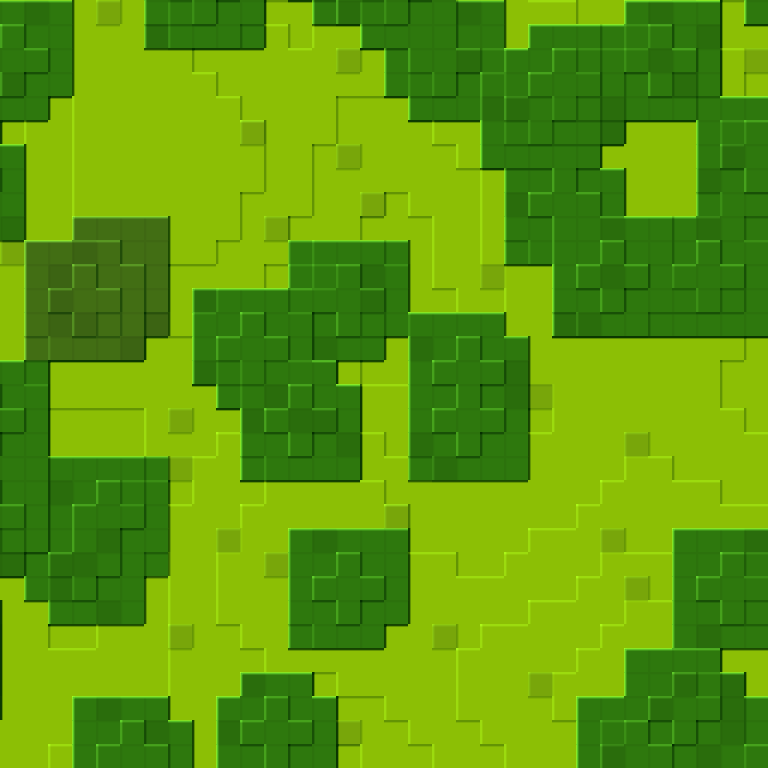
Give the GLSL for this pattern, as a WebGL 1 fragment shader.

```glsl
precision highp float;
// A blocky forest seen from above: square tree crowns with raised crosses on
// stepped lime ground. Each grid cell gets a colour and a height; steps in
// height are embossed along the left and top rim of the cells.
uniform vec2 u_resolution;

float hash(vec2 p) {
  return fract(sin(dot(p, vec2(127.1, 311.7))) * 43758.55);
}

vec2 gradient(vec2 p) {
  float angle = 6.2832 * hash(p + 17.0);
  return vec2(cos(angle), sin(angle));
}

float gradientNoise(vec2 p) {
  vec2 i = floor(p), f = fract(p);
  vec2 u = f * f * f * (f * (f * 6.0 - 15.0) + 10.0);
  vec2 x = vec2(1.0, 0.0), y = vec2(0.0, 1.0);
  return mix(
    mix(dot(gradient(i), f), dot(gradient(i + x), f - x), u.x),
    mix(dot(gradient(i + y), f - y), dot(gradient(i + 1.0), f - 1.0), u.x), u.y);
}

float groundHeight(vec2 cell) {
  return floor(5.0 * gradientNoise(cell / 13.0 + 3.3));
}

// Crown height at an offset from the trunk; zero outside the crown
float crown(vec2 offset, vec2 cell, vec2 seed) {
  vec2 d = abs(offset);
  float reach = max(d.x, d.y), chance = hash(cell + seed * 3.7);
  if (reach > 2.5) return 0.0;
  float height = 5.0 + floor(3.0 * hash(seed + 41.0));
  if (d.x + d.y < 1.5) return height + 2.0;
  if (reach < 1.5) return height + step(0.72, chance);
  if (d.x + d.y > 3.5) {
    return chance < 0.3 ? 0.0 : height - step(chance, 0.6);
  }
  return height;
}

// Colour in rgb and height in a of one grid cell
vec4 surface(vec2 cell) {
  float ground = groundHeight(cell);
  vec4 top = vec4(0.55, 0.75, 0.02, ground);

  // Small plants on the open ground
  if (hash(cell + 71.0) < 0.035) top = vec4(0.47, 0.65, 0.04, ground + 0.7);

  // The highest of the nearby crowns wins
  vec2 region = floor(cell / 4.0);
  for (int j = -1; j <= 1; j++) {
    for (int i = -1; i <= 1; i++) {
      vec2 seed = region + vec2(float(i), float(j));
      float density = 0.54 + 0.5 * gradientNoise(seed * 0.37 + 8.2);
      if (hash(seed + 5.0) > density) continue;
      vec2 jitter = vec2(hash(seed + 11.0), hash(seed + 23.0));
      vec2 trunk = seed * 4.0 + floor(4.0 * jitter);
      float rise = crown(cell - trunk, cell, seed);
      float height = groundHeight(trunk) + rise;
      if (rise > 0.0 && height > top.a) {
        vec3 leaf = hash(seed + 57.0) < 0.14
          ? vec3(0.26, 0.43, 0.08) : vec3(0.18, 0.47, 0.05);
        // Some leaf blocks are a little darker
        leaf *= 1.0 - 0.09 * step(hash(cell + 91.0), 0.12);
        top = vec4(leaf, height);
      }
    }
  }
  return top;
}

// Signed emboss strength for a step in height
float emboss(float rise) {
  return sign(rise) * (1.0 - exp(-0.36 * abs(rise)));
}

void main() {
  float scale = 32.0 / min(u_resolution.x, u_resolution.y);
  vec2 p = gl_FragCoord.xy * scale;
  vec2 cell = floor(p);
  vec4 here = surface(cell);
  vec4 left = surface(cell - vec2(1.0, 0.0));
  vec4 above = surface(cell + vec2(0.0, 1.0));

  // Distances to the left and top rim, with softened colour borders
  vec2 rim = vec2(fract(p.x), 1.0 - fract(p.y));
  vec2 inside = smoothstep(0.0, scale, rim);
  vec3 color = mix(left.rgb, here.rgb, inside.x);
  color = mix(above.rgb, color, inside.y);

  // Thin rim lines: light where the cell rises, dark where it falls
  vec2 line = 1.0 - smoothstep(0.1 - 0.6 * scale, 0.1 + 0.6 * scale, rim);
  float relief = clamp(line.x * emboss(here.a - left.a)
                     + line.y * emboss(here.a - above.a), -1.0, 1.0);

  // Faint seams between leaf blocks
  color *= 1.0 - 0.05 * max(line.x, line.y) * step(here.r, 0.3);
  color += vec3(0.2, 0.36, 0.12) * max(relief, 0.0);
  color = mix(color, vec3(0.02, 0.19, 0.0), max(-relief, 0.0));
  gl_FragColor = vec4(color, 1.0);
}
```
